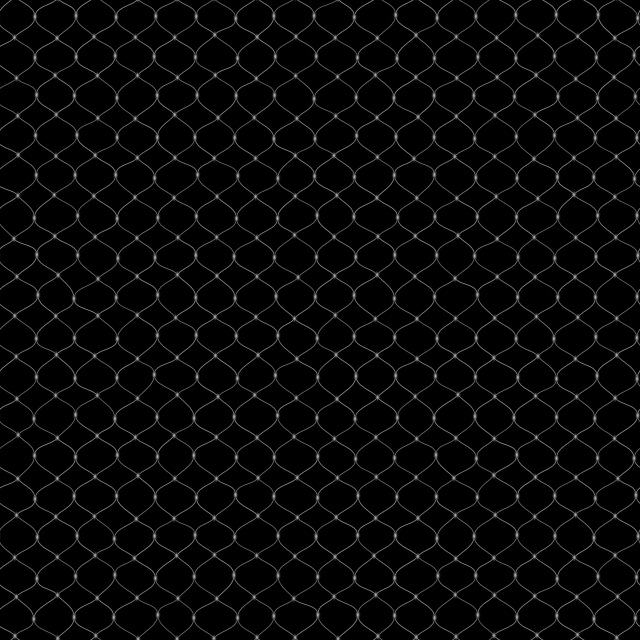
A Shadertoy shader for this pattern:

```glsl
// Tileable fine wire netting: pale ogee strands pinched at bright, slightly uneven knots on black.

// Sineless hash, two values in 0..1
vec2 hash22(vec2 p) {
    vec3 h = fract(p.xyx * vec3(0.1031, 0.1030, 0.0973));
    h += dot(h, h.yzx + 33.33);
    return fract((h.xx + h.yz) * h.zy);
}

// Knot position with jitter that wraps over the 16 x 16 mesh
vec2 knotAt(vec2 node) {
    return node + (hash22(mod(2.0 * node, 32.0)) - 0.5) * 0.11;
}

float segmentDistance(vec2 p, vec2 a, vec2 b) {
    vec2 ab = b - a;
    return length(p - a - ab * clamp(dot(p - a, ab) / dot(ab, ab), 0.0, 1.0));
}

vec2 bezier(vec2 a, vec2 b, vec2 c, vec2 d, float t) {
    float u = 1.0 - t;
    return u * u * u * a + 3.0 * u * t * (u * b + t * c) + t * t * t * d;
}

// Strand leaves the side knot vertically and meets the tip knot on a slant
float strandDistance(vec2 p, vec2 side, vec2 tip, vec2 dir) {
    vec2 c1 = side + vec2(0.0, 0.27) * dir;
    vec2 c2 = tip - vec2(0.125, 0.175) * dir;
    vec2 prev = side;
    float dist = 1.0;
    for (int i = 1; i <= 10; i++) {
        vec2 next = bezier(side, c1, c2, tip, float(i) / 10.0);
        dist = min(dist, segmentDistance(p, prev, next));
        prev = next;
    }
    return dist;
}

// Box-filtered coverage of a line, also valid below one pixel of width
float lineCoverage(float dist, float width, float pixel) {
    vec2 edges = clamp((dist + vec2(0.5, -0.5) * width) / pixel + 0.5, 0.0, 1.0);
    return edges.x - edges.y;
}

float knotGlow(vec2 offset, vec2 radius) {
    vec2 r = offset / radius;
    return exp(-dot(r, r));
}

void mainImage(out vec4 fragColor, in vec2 fragCoord) {
    vec2 p = fragCoord / iResolution.xy * 16.0 - vec2(0.9, 0.58);
    float pixel = 16.0 / min(iResolution.x, iResolution.y);
    float light = 0.0;

    // Four surrounding side knots, each with four strands
    for (int k = 0; k < 4; k++) {
        vec2 node = floor(p) + vec2(k & 1, k >> 1);
        vec2 side = knotAt(node);
        light = max(light, 0.7 * knotGlow(p - side, vec2(0.038, 0.075)));

        for (int s = 0; s < 4; s++) {
            vec2 dir = vec2(s & 1, s >> 1) * 2.0 - 1.0;
            vec2 tip = knotAt(node + 0.5 * dir);
            float shade = mix(0.42, 0.6, hash22(mod(4.0 * node + dir, 64.0)).x);
            float dist = strandDistance(p, side, tip, dir);
            light = max(light, shade * lineCoverage(dist, 0.019, pixel));
            light = max(light, 0.7 * knotGlow(p - tip, vec2(0.04, 0.055)));
        }
    }

    fragColor = vec4(vec3(light), 1.0);
}
```
